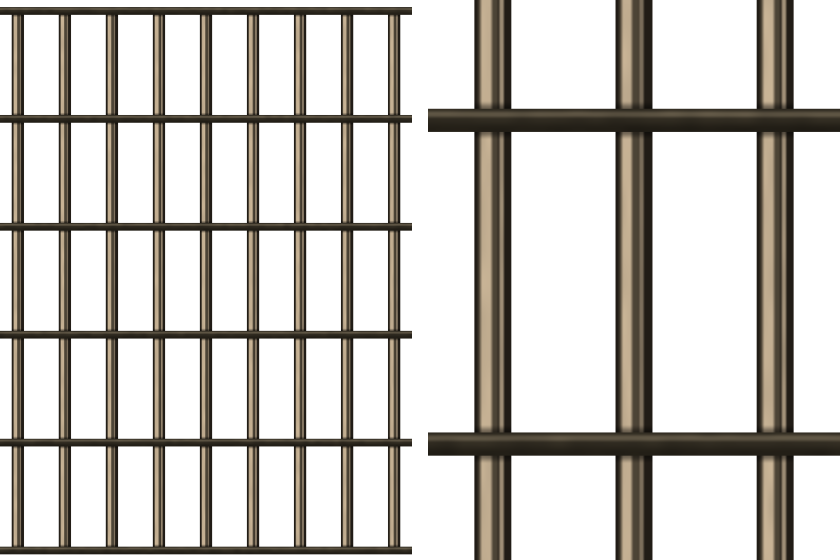
Left, the full canvas; right, a detail of the centre.
Write a Shadertoy shader that draws this pattern.

```glsl
// Bronze cage: nine upright grooved bars crossed by six dark rungs on white.

float hash(vec2 p) {
    return fract(sin(dot(p, vec2(127.1, 311.7))) * 43758.5453);
}

float noise(vec2 p) {
    vec2 i = floor(p), f = fract(p);
    f = f * f * (3.0 - 2.0 * f);
    return mix(mix(hash(i), hash(i + vec2(1, 0)), f.x),
               mix(hash(i + vec2(0, 1)), hash(i + vec2(1, 1)), f.x), f.y);
}

// Soft-edged strip between a and b
float band(float x, float a, float b, float soft) {
    return smoothstep(a - soft, a + soft, x) * (1.0 - smoothstep(b - soft, b + soft, x));
}

// Metal shading across an upright bar, t from 0 (left) to 1 (right)
vec3 barColor(float t, float id, float y) {
    float vary = hash(vec2(id, 3.0));
    float wear = noise(vec2(id * 7.0 + t * 5.0, y * 45.0));
    vec3 dark = vec3(0.13, 0.11, 0.085);
    vec3 tan1 = vec3(0.77, 0.69, 0.575) * (0.95 + 0.08 * wear);
    vec3 col = mix(dark, vec3(0.30, 0.265, 0.21), band(t, 0.10, 0.64, 0.06));
    col = mix(col, tan1, band(t, 0.17, 0.44 + 0.04 * vary, 0.06));
    // Thin reflection beyond the dark groove
    float line = 0.72 + 0.05 * (vary - 0.5);
    return mix(col, tan1 * 0.87, band(t, line - 0.055, line + 0.065, 0.045) * (0.65 + 0.35 * vary));
}

// Rung shading, t from 0 (bottom) to 1 (top)
vec3 rungColor(float t, vec2 p, float id) {
    vec3 col = mix(vec3(0.13, 0.115, 0.085), vec3(0.19, 0.17, 0.13), smoothstep(0.1, 0.6, t));
    col = mix(col, vec3(0.36, 0.325, 0.26), band(t, 0.64, 0.88, 0.10));
    return col * (0.90 + 0.2 * noise(vec2(p.x * 90.0, id * 9.0 + t * 2.0)));
}

void mainImage(out vec4 fragColor, in vec2 fragCoord) {
    vec2 p = (fragCoord - 0.5 * iResolution.xy) / iResolution.y;
    p.y += 0.0013;
    float aa = 0.6 / iResolution.y;
    vec2 spacing = vec2(0.0840, 0.1927);
    vec2 halfWidth = vec2(0.0110, 0.0069);

    // Nearest bar and nearest of the six rungs
    float barId = round(p.x / spacing.x);
    float rungId = clamp(floor(p.y / spacing.y), -3.0, 2.0);
    vec2 d = p - vec2(barId, rungId + 0.5) * spacing;
    vec2 t = 0.5 + 0.5 * d / halfWidth;
    vec2 cover = 1.0 - smoothstep(-aa, aa, abs(d) - halfWidth);

    // Bars stop at the outermost rungs
    vec3 col = vec3(1.0);
    vec3 bar = barColor(t.x, barId, p.y);
    bar *= 1.0 - 0.45 * (1.0 - smoothstep(0.0, 0.005, abs(d.y) - halfWidth.y));
    float inside = step(abs(p.y), 2.5 * spacing.y);
    col = mix(col, bar, cover.x * inside);

    // Rungs pass in front
    col = mix(col, rungColor(t.y, p, rungId), cover.y);
    fragColor = vec4(col, 1.0);
}
```
